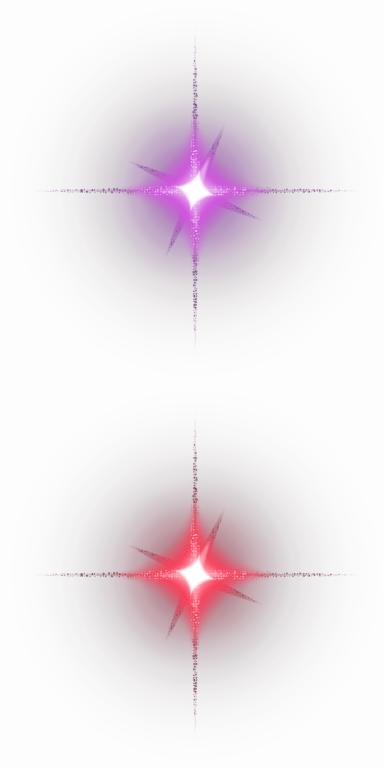
This background is drawn by a Shadertoy shader. Its source:

```glsl
// Two glowing four-point stars, violet above red, on a white ground.
// Each square tile layers a soft grey halo, a concave star body, thin
// tapering rays with scattered grains, and a small white-hot core.

const vec2 STAR_CENTER = vec2(0.508, 0.503);
const vec3 PAPER = vec3(0.995, 0.993, 0.994);
const vec3 OUTER_SHADE = vec3(0.43, 0.38, 0.42);
const vec3 VIOLET = vec3(0.82, 0.34, 0.87);
const vec3 VIOLET_SHADE = vec3(0.51, 0.27, 0.58);
const vec3 RED = vec3(0.99, 0.25, 0.36);
const vec3 RED_SHADE = vec3(0.54, 0.25, 0.31);
const float HALO_RADIUS = 0.21;
const float HALO_STRENGTH = 0.74;
const float BODY_REACH = 0.225;
const float RAY_LENGTH = 0.45;
const float SIDE_RAY_LENGTH = 0.205;
const float SIDE_RAY_ANGLE = -0.42;
const float GRAIN_CELLS = 140.0;

float hash(vec2 p) {
    vec3 q = fract(vec3(p.xyx) * 0.1031);
    q += dot(q, q.yzx + 33.33);
    return fract((q.x + q.y) * q.z);
}

vec2 gradientAt(vec2 cell) {
    float angle = 6.2832 * hash(cell);
    return vec2(cos(angle), sin(angle));
}

float gradientNoise(vec2 p) {
    vec2 i = floor(p), f = fract(p);
    vec2 u = f * f * f * (f * (f * 6.0 - 15.0) + 10.0);
    vec2 e = vec2(1.0, 0.0);
    float low = mix(dot(gradientAt(i), f), dot(gradientAt(i + e), f - e), u.x);
    float high = mix(dot(gradientAt(i + e.yx), f - e.yx),
                     dot(gradientAt(i + 1.0), f - 1.0), u.x);
    return mix(low, high, u.y);
}

vec2 rotate(vec2 p, float angle) {
    float c = cos(angle), s = sin(angle);
    return vec2(c * p.x + s * p.y, c * p.y - s * p.x);
}

// Size of the concave four-point star passing through p
float starDistance(vec2 p, float power) {
    vec2 q = pow(abs(p) + 1e-5, vec2(power));
    return pow(q.x + q.y, 1.0 / power);
}

// Coverage of one tapering ray along the x axis, on both sides
float taperedRay(vec2 p, float reach, float width, float pixel) {
    float taper = clamp(1.0 - abs(p.x) / reach, 0.0, 1.0);
    float halfWidth = width * taper;
    return smoothstep(halfWidth + pixel, halfWidth - pixel, abs(p.y))
         * smoothstep(0.0, 0.35, taper);
}

float crossRays(vec2 p, float reach, float width, float pixel) {
    return max(taperedRay(p, reach, width, pixel),
               taperedRay(p.yx, reach, width, pixel));
}

// Round dots of random place and size, one per cell
float grains(vec2 p, float pixel) {
    vec2 g = p * GRAIN_CELLS, cell = floor(g);
    vec2 spot = 0.3 + 0.4 * vec2(hash(cell + 7.0), hash(cell + 51.0));
    float radius = 0.48 * hash(cell + 113.0);
    float soft = pixel * GRAIN_CELLS * 0.6;
    return smoothstep(radius + soft, radius - soft, length(fract(g) - spot));
}

vec3 drawStar(vec2 p, vec3 hue, vec3 shade, float pixel) {
    float r = length(p);
    float grain = grains(p + 2.0, pixel);

    // Halo with faint uneven rings
    float rings = gradientNoise(vec2(r * 45.0, 1.5 * p.x / (r + 0.05)) + 9.0);
    float halo = HALO_STRENGTH * exp(-r * r / (HALO_RADIUS * HALO_RADIUS));
    halo += 0.025 * (1.0 + rings) * smoothstep(0.5, 0.25, r);
    vec3 color = mix(PAPER, mix(shade, OUTER_SHADE, smoothstep(0.1, 0.27, r)), halo);

    // Long axis rays, then shorter slanted ones
    float axis = crossRays(p, RAY_LENGTH, 0.004, pixel);
    float axisGrain = crossRays(p, RAY_LENGTH, 0.014, pixel) * grain;
    color = mix(color, shade * 0.85, 0.32 * axis + 0.6 * axisGrain);
    vec2 slanted = rotate(p, SIDE_RAY_ANGLE);
    float side = crossRays(slanted, SIDE_RAY_LENGTH, 0.017, pixel);
    color = mix(color, shade, side * (0.3 + 0.45 * grain));

    // Coloured body
    float body = starDistance(p, 0.6);
    color = mix(color, hue, 0.95 * smoothstep(BODY_REACH * 1.15, BODY_REACH * 0.45, body));
    color = mix(color, hue, 0.5 * side * smoothstep(0.17, 0.06, r));

    // Pale inner glow, sparkling axis and white core
    vec3 pale = mix(hue, vec3(1.0), 0.62);
    float sparkle = axisGrain * smoothstep(0.19, 0.12, r);
    color = mix(color, pale, 0.75 * sparkle);
    color = mix(color, pale, 0.85 * smoothstep(0.13, 0.035, body));
    vec2 flare = rotate(p, 1.17);
    float flareRay = taperedRay(flare, 0.11, 0.014, 2.0 * pixel) * step(0.0, flare.x);
    color = mix(color, pale, 0.7 * flareRay);
    float core = starDistance(rotate(p, -0.22), 0.7);
    return mix(color, vec3(1.0), smoothstep(0.062, 0.038, core));
}

void mainImage(out vec4 fragColor, in vec2 fragCoord) {
    vec2 uv = fragCoord / iResolution.xy * vec2(1.0, 2.0);
    float pixel = 1.0 / iResolution.x;
    bool upper = uv.y > 1.0;
    vec2 p = vec2(uv.x, fract(uv.y)) - STAR_CENTER;
    vec3 color = drawStar(p, upper ? VIOLET : RED,
                          upper ? VIOLET_SHADE : RED_SHADE, pixel);
    fragColor = vec4(color, 1.0);
}
```
